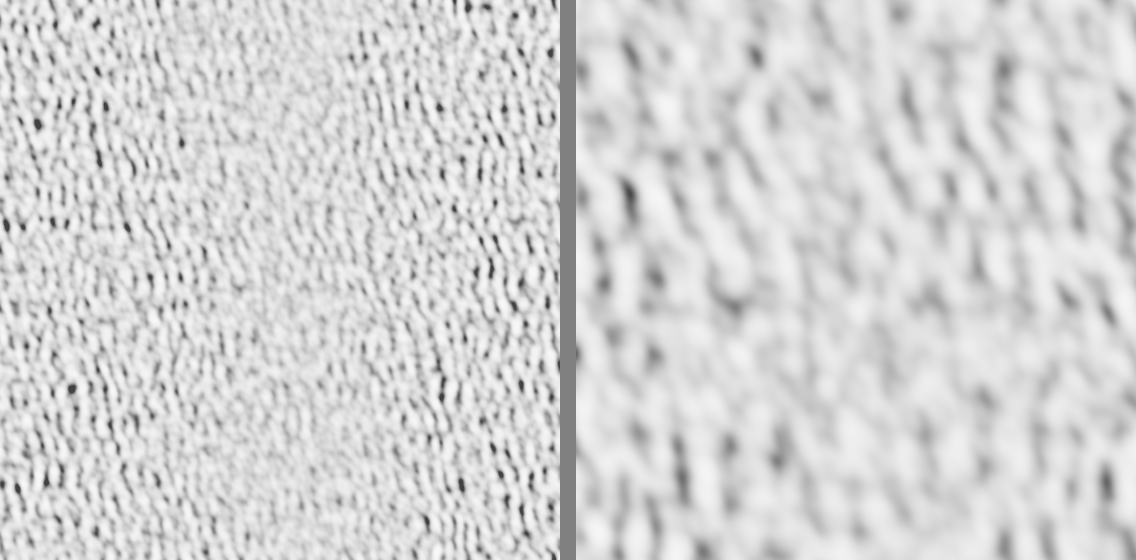
Left: the whole. Right: its middle third, enlarged.
Write a WebGL 1 fragment shader that draws this texture.

```glsl
precision highp float;
// Pale grainy weave: two crossing waves form a staggered lattice of small
// dark pits, bent and broken up by slanted gradient noise. A skewed tone
// curve keeps most of the surface near white and the pits dark and sparse.

uniform vec2 u_resolution;

const float PI = 3.14159265;
const vec2 LATTICE = vec2(36.0, 20.0);   // columns and rows per canvas
const float SLANT = 0.25;                // lean of the grains to the upper left

// Sine-free hash giving a unit gradient per lattice point.
vec2 gradientAt(vec2 cell, float seed) {
  vec3 h = fract(vec3(cell.xyx + seed * 17.3) * vec3(0.1031, 0.1030, 0.0973));
  h += dot(h, h.yzx + 33.33);
  return normalize(fract((h.xx + h.yz) * h.zy) - 0.4999);
}

float gradientNoise(vec2 p, float seed) {
  vec2 cell = floor(p);
  vec2 f = fract(p);
  vec2 w = f * f * f * (f * (f * 6.0 - 15.0) + 10.0);
  vec2 e = vec2(1.0, 0.0);
  float a = dot(gradientAt(cell, seed), f);
  float b = dot(gradientAt(cell + e.xy, seed), f - e.xy);
  float c = dot(gradientAt(cell + e.yx, seed), f - e.yx);
  float d = dot(gradientAt(cell + e.xx, seed), f - e.xx);
  return mix(mix(a, b, w.x), mix(c, d, w.x), w.y);
}

// Brick-like lattice; the slanted wave is the stronger of the two.
float weave(vec2 p) {
  vec2 bend = vec2(gradientNoise(p * 9.0, 1.0), gradientNoise(p * 10.0, 2.0));
  vec2 uv = p * LATTICE + bend * vec2(0.9, 1.0);
  float slanted = cos(PI * (2.0 * uv.x + uv.y));
  float crossing = cos(PI * (2.0 * uv.x - uv.y));
  return 0.62 * slanted + 0.38 * crossing;
}

// Irregular grains, taller than wide, with a finer layer on top.
float grain(vec2 p) {
  vec2 leaning = p + vec2(SLANT * p.y, 0.0);
  float coarse = gradientNoise(leaning * vec2(52.0, 34.0), 3.0);
  float fine = gradientNoise(leaning * vec2(82.0, 66.0) + 0.37, 4.0);
  return 2.5 * coarse + 1.7 * fine;
}

// Relief is flatter along a soft, wandering band down the middle.
float reliefStrength(vec2 p) {
  float centre = 0.52 + 0.12 * gradientNoise(p * 3.0, 5.0);
  return mix(0.72, 1.1, smoothstep(0.0, 0.3, abs(p.x - centre)));
}

// Skewed response: compressed highlights and deep, rare shadows.
float tone(float height) {
  float shade = 0.985 - 0.128 * exp(-0.66 * height);
  return clamp(shade, 0.26, 1.0);
}

void main() {
  vec2 p = gl_FragCoord.xy / u_resolution.y;
  float strength = reliefStrength(p);
  float weaveAmount = strength * (1.2 + 1.4 * gradientNoise(p * 8.0, 6.0));
  float height = strength * (weaveAmount * weave(p) + grain(p));
  gl_FragColor = vec4(vec3(tone(height)), 1.0);
}
```
